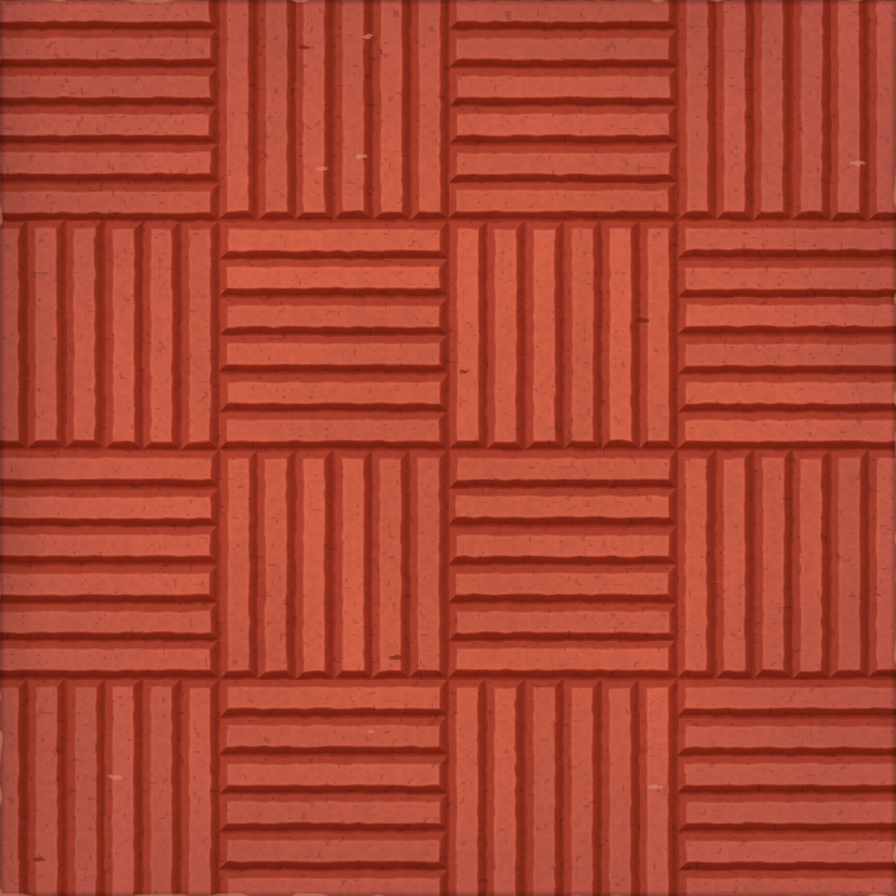
Reproduce this texture procedurally as a WebGL 1 fragment shader.

```glsl
precision highp float;
// Red basket-weave paving: a 4 by 4 checker of blocks, each with six raised bars
// that alternate between horizontal and vertical. Every bar is a flat face with
// mitred bevels lit from the upper left; noise adds grain, chips and worn edges.

uniform vec2 u_resolution;

#define CELL 0.2559        // side of one block
#define BARS 6.0           // bars per block
#define INSET_LIT 0.0088   // bar edge to face, left and top
#define INSET_SHADE 0.0104 // bar edge to face, right and bottom
#define BEVEL 0.0085       // width of a bevel
#define WOBBLE 0.0020      // unevenness of the cast edges
#define SOFT 0.0011        // softness of the edges
#define GRAIN 0.11         // strength of the fine grain
#define CHIP_GRID 13.0     // grid for scattered chips
#define CHIP_RATE 0.09     // share of grid cells with a chip

const vec3 FACE_WARM = vec3(0.785, 0.355, 0.260);
const vec3 FACE_DULL = vec3(0.755, 0.345, 0.285);
const vec3 BEVEL_LIT = vec3(0.670, 0.245, 0.175);
const vec3 SHADE_RIGHT = vec3(0.565, 0.175, 0.110);
const vec3 SHADE_BOTTOM = vec3(0.500, 0.135, 0.075);
const vec3 GROOVE = vec3(0.590, 0.185, 0.120);
const vec3 CHIP_PALE = vec3(0.860, 0.560, 0.470);
const vec3 CHIP_DARK = vec3(0.400, 0.110, 0.070);

float hash(vec2 p) {
  return fract(sin(dot(p, vec2(127.1, 311.7))) * 43758.545);
}

float noise(vec2 p) {
  vec2 i = floor(p), f = fract(p);
  f = f * f * (3.0 - 2.0 * f);
  return mix(mix(hash(i), hash(i + vec2(1.0, 0.0)), f.x),
             mix(hash(i + vec2(0.0, 1.0)), hash(i + 1.0), f.x), f.y);
}

float fbm(vec2 p) {
  float sum = 0.0, amp = 0.5;
  for (int i = 0; i < 4; i++) {
    sum += amp * noise(p);
    p = p * 2.03 + 17.3;
    amp *= 0.5;
  }
  return sum / 0.9375;
}

// 0 to 1 across the edge where d passes zero
float cover(float d) {
  float s = SOFT + 0.6 / u_resolution.y;
  return smoothstep(-s, s, d);
}

// One bar: flat face, four mitred bevels and the groove around them
vec3 barColor(vec2 p, vec3 face) {
  vec2 warp = vec2(noise(p * 85.0), noise(p * 85.0 + 41.0)) - 0.5;
  vec2 g = p + vec2(0.0110, 0.0091) + warp * WOBBLE;
  vec2 block = floor(g / CELL);
  float upright = mod(block.x + block.y, 2.0);
  vec2 size = CELL * mix(vec2(1.0, 1.0 / BARS), vec2(1.0 / BARS, 1.0), upright);
  vec2 id = floor(g / size) + 37.0 * upright;
  vec2 q = mod(g, size);

  vec2 jitter = (vec2(hash(id), hash(id + 9.7)) - 0.5) * 0.0018;
  vec2 lit = INSET_LIT + jitter - q;
  vec2 shade = q - (size - INSET_SHADE + jitter);
  float litEdge = max(lit.x, lit.y);
  float shadeEdge = max(shade.x, shade.y);
  float edge = max(litEdge, shadeEdge);

  vec3 shadow = mix(SHADE_RIGHT, SHADE_BOTTOM, cover(shade.y - shade.x));
  shadow *= 1.07 - 0.14 * smoothstep(0.0, BEVEL, shadeEdge);
  vec3 bevel = mix(BEVEL_LIT, shadow, cover(shadeEdge - litEdge));
  bevel = mix(bevel, GROOVE, cover(edge - BEVEL));

  face *= 0.975 + 0.05 * hash(id + 3.1);
  face *= 1.0 + 0.035 * smoothstep(-0.005, -0.001, edge);
  return mix(face, bevel, cover(edge));
}

// Sparse pale and dark chips, one candidate per grid cell
vec3 addChips(vec3 col, vec2 p) {
  vec2 id = floor(p * CHIP_GRID);
  vec2 center = 0.25 + 0.5 * vec2(hash(id + 5.3), hash(id + 8.9));
  vec2 d = (fract(p * CHIP_GRID) - center) / CHIP_GRID;
  d *= vec2(0.55, 1.5);
  float radius = 0.0015 + 0.0025 * hash(id + 2.2);
  float shape = length(d) + (noise(p * 260.0) - 0.5) * 0.004 - radius;
  float present = step(1.0 - CHIP_RATE, hash(id + 1.7));
  vec3 chip = mix(CHIP_PALE, CHIP_DARK, step(0.7, hash(id + 6.1)));
  return mix(col, chip, 0.6 * present * cover(-shape));
}

void main() {
  vec2 p = gl_FragCoord.xy / u_resolution;
  p.y = 1.0 - p.y;
  vec2 c = p - 0.5;
  float outer = smoothstep(0.04, 0.34, dot(c, c));
  vec3 col = barColor(p, mix(FACE_WARM, FACE_DULL, outer));

  // Grain, fine pits and broad mottling
  col *= 1.0 + GRAIN * (fbm(p * 190.0) - 0.5);
  col *= 1.0 - 0.13 * smoothstep(0.80, 0.95, noise(p * 230.0 + 70.0));
  col *= 1.0 + 0.08 * (fbm(p * 7.0) - 0.5);
  col = addChips(col, p);

  // Dulled borders with a dark, crumbling rim
  col *= 1.0 - 0.06 * outer - 0.09 * smoothstep(0.06, 0.0, p.x);
  float rim = min(min(p.x, 1.0 - p.x), min(p.y, 1.0 - p.y));
  col *= 1.0 - 0.22 * smoothstep(0.007, 0.0, rim);
  float crumble = noise(p * 45.0 + 12.0) * 0.013 - 0.0095 - rim;
  col = mix(col, CHIP_PALE, 0.5 * cover(crumble));
  gl_FragColor = vec4(col, 1.0);
}
```
